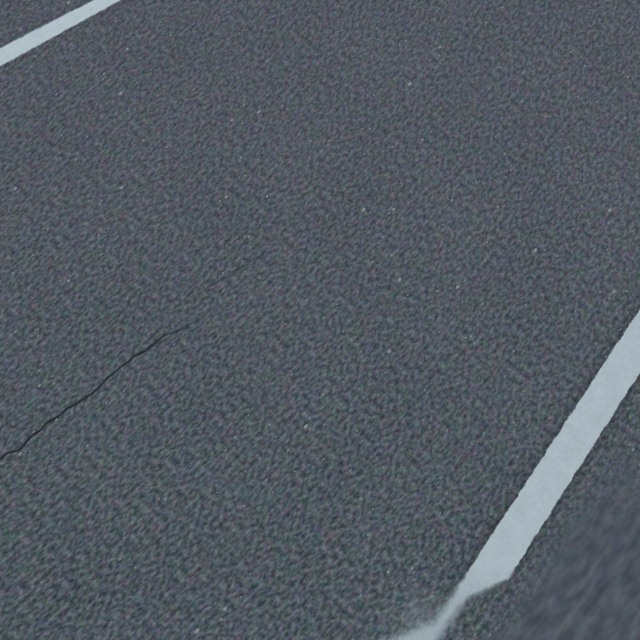
A WebGL 2 fragment shader for this texture:

```glsl
#version 300 es
precision highp float;
// Worn asphalt road with two painted lane lines, a thin crack and a blurred shoulder.
uniform vec2 u_resolution;
out vec4 fragColor;

const vec3 ASPHALT_FAR = vec3(0.322, 0.345, 0.380);
const vec3 ASPHALT_NEAR = vec3(0.305, 0.340, 0.368);
const vec3 SHOULDER = vec3(0.300, 0.325, 0.365);
const vec3 PAINT = vec3(0.655, 0.715, 0.745);
const vec3 STONE = vec3(0.56, 0.59, 0.59);

vec2 hash2(vec2 p) {
  vec3 q = fract(p.xyx * vec3(0.1031, 0.1030, 0.0973));
  q += dot(q, q.yzx + 33.33);
  return fract((q.xx + q.yz) * q.zy);
}

float cornerSlope(vec2 cell, vec2 corner, vec2 f) {
  float angle = 6.2832 * hash2(cell + corner).x;
  return dot(vec2(cos(angle), sin(angle)), f - corner);
}

// Gradient noise, roughly -0.7 to 0.7
float noise(vec2 p) {
  vec2 i = floor(p), f = p - i;
  vec2 u = f * f * f * (f * (f * 6.0 - 15.0) + 10.0);
  float low = mix(cornerSlope(i, vec2(0, 0), f), cornerSlope(i, vec2(1, 0), f), u.x);
  float high = mix(cornerSlope(i, vec2(0, 1), f), cornerSlope(i, vec2(1, 1), f), u.x);
  return mix(low, high, u.y);
}

// Signed distance to the line a-b, positive on its left
float leftOf(vec2 p, vec2 a, vec2 b) {
  vec2 d = normalize(b - a);
  return d.x * (p.y - a.y) - d.y * (p.x - a.x);
}

float segment(vec2 p, vec2 a, vec2 b) {
  vec2 pa = p - a, ba = b - a;
  return length(pa - ba * clamp(dot(pa, ba) / dot(ba, ba), 0.0, 1.0));
}

// Turns the axes to the grain direction and stretches along it
vec2 alongGrain(vec2 p, float stretch) {
  vec2 dir = normalize(vec2(0.68, 0.74));
  return vec2(dot(p, dir) / stretch, dot(p, vec2(-dir.y, dir.x)));
}

// Scattered pale chips, one candidate per cell
float stones(vec2 p, float chance) {
  vec2 cell = floor(p);
  vec2 r = hash2(cell + 71.0), offset = hash2(cell + 19.0);
  vec2 d = alongGrain(p - cell - 0.25 - 0.5 * offset, 1.6);
  float radius = mix(0.10, 0.22, r.y);
  return step(r.x, chance) * (1.0 - smoothstep(radius * 0.4, radius, length(d)));
}

float crackDistance(vec2 p) {
  vec2 path[7] = vec2[7](vec2(-0.01, 0.279), vec2(0.026, 0.297), vec2(0.078, 0.342),
    vec2(0.143, 0.385), vec2(0.195, 0.431), vec2(0.26, 0.477), vec2(0.315, 0.500));
  float d = 1.0;
  for (int i = 0; i < 6; i++) d = min(d, segment(p, path[i], path[i + 1]));
  return d;
}

void main() {
  vec2 uv = gl_FragCoord.xy / u_resolution;
  float pixel = 1.0 / min(u_resolution.x, u_resolution.y);

  // Ground coordinates: grain shrinks towards the top
  vec2 ground = vec2((uv.x - 0.5) * (0.85 + 0.4 * uv.y), uv.y * (0.85 + 0.2 * uv.y)) + 2.0;
  vec2 grainPos = alongGrain(ground, 1.6);

  // Lane line edges; the near end is smeared
  float ragged = 0.0022 * noise(uv * 75.0) + 0.0012 * noise(uv * 190.0);
  float rightEdge = leftOf(uv, vec2(0.794, 0.095), vec2(1.0, 0.418));
  float nearEdge = max(leftOf(uv, vec2(0.684, 0.0), vec2(0.73, 0.065)),
                       leftOf(uv, vec2(0.73, 0.065), vec2(0.794, 0.095)));
  float leftEdge = -leftOf(uv, vec2(0.684, 0.036), vec2(1.0, 0.518));
  float smearEdge = -leftOf(uv, vec2(0.60, 0.0), vec2(0.684, 0.036));
  float nearBlur = 1.0 - smoothstep(0.03, 0.13, uv.y);
  float soft = max(pixel, 0.0018) + 0.009 * nearBlur;
  float nearLine = min(max(leftEdge, smearEdge - 0.004 * nearBlur), min(rightEdge, nearEdge)) + ragged;
  float farLine = min(leftOf(uv, vec2(0.0, 0.896), vec2(0.189, 1.0)),
                      -leftOf(uv, vec2(0.0, 0.925), vec2(0.146, 1.0))) + 0.5 * ragged;

  // Asphalt grain with faint colour drift
  float grain = 0.7 * noise(grainPos * 165.0) + 0.45 * noise(grainPos * 290.0 + 40.0);
  float mottling = noise(ground * 7.0) + 0.6 * noise(ground * 24.0);
  float redGreen = noise(grainPos * 120.0 + 90.0) + 0.5 * noise(ground * 32.0 + 9.0);
  float blueYellow = noise(grainPos * 135.0 + 150.0) + 0.5 * noise(ground * 27.0 + 31.0);
  vec3 tint = redGreen * vec3(0.035, -0.026, 0.012) + blueYellow * vec3(-0.012, -0.008, 0.036);
  vec3 color = mix(ASPHALT_NEAR, ASPHALT_FAR, smoothstep(0.1, 0.9, uv.y));
  color += grain * mix(0.23, 0.16, uv.y) + mottling * 0.014 + tint;
  float chips = 0.55 * stones(ground * 95.0, 0.05) + 0.8 * stones(ground * 58.0 + 7.0, 0.012);
  color = mix(color, STONE, chips);

  // Motion-blurred shoulder
  vec2 streakPos = alongGrain(ground, 2.8);
  float streaks = noise(streakPos * 85.0) + 0.6 * noise(streakPos * 160.0 + 20.0);
  float blurred = smoothstep(0.0, 0.07, -rightEdge) * (1.0 - smoothstep(0.15, 0.38, uv.y));
  color = mix(color, SHOULDER + 0.085 * streaks + 0.4 * tint, 0.9 * blurred);

  // Crack, with a fainter continuation
  vec2 wobbled = uv + 0.004 * vec2(noise(uv * 45.0), noise(uv * 45.0 + 60.0));
  float crack = 1.0 - smoothstep(0.0006, 0.0006 + max(0.0022, pixel), crackDistance(wobbled));
  crack *= 0.75 * (1.0 - 0.75 * smoothstep(0.23, 0.315, uv.x));
  float trace = 1.0 - smoothstep(0.0005, 0.003, segment(wobbled, vec2(0.32, 0.548), vec2(0.415, 0.606)));
  color = mix(color, vec3(0.12, 0.14, 0.16), max(crack, 0.3 * trace));

  // Dark rims, haze and paint
  float rim = exp(-max(-nearLine, 0.0) / 0.008) * (1.0 - nearBlur);
  color *= 1.0 - 0.22 * rim - 0.12 * exp(-max(-farLine, 0.0) / 0.005);
  float haze = exp(-dot(uv - vec2(0.66, 0.03), uv - vec2(0.66, 0.03)) / 0.0016);
  color = mix(color, PAINT, 0.22 * haze * smoothstep(-0.03, 0.02, nearEdge));
  vec3 paint = PAINT + 0.035 * grain + 0.02 * noise(ground * 40.0);
  color = mix(color, paint - 0.06 * nearBlur, smoothstep(-soft, soft, nearLine));
  color = mix(color, paint + 0.035, smoothstep(-0.002, 0.002, farLine));

  fragColor = vec4(clamp(color, 0.0, 1.0), 1.0);
}
```
